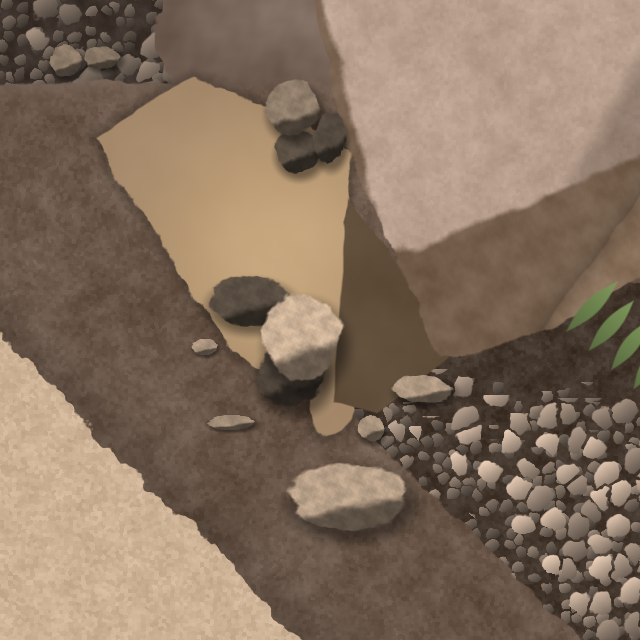
Reproduce this texture procedurally as a three.js fragment shader.

```glsl
// Muddy puddle between a large slanted boulder, a wet track, dry sand and gravel.
// Convex outlines roughened by layered sines form the large areas; cellular
// noise scatters pebbles and grain, and soft ellipses make the single stones.
varying vec2 vUv;

float hash(vec2 p) { return fract(sin(dot(p, vec2(127.1, 311.7))) * 43758.5); }

// Layered sines, about -1 to 1
float waves(vec2 p) {
  float sum = 0.0, amp = 0.5;
  for (int i = 0; i < 5; i++) {
    sum += amp * sin(p.x + 1.7 * sin(p.y));
    p = mat2(1.5, 1.1, -1.1, 1.5) * p + 1.3;
    amp *= 0.6;
  }
  return sum;
}

// Cellular noise: offset from the nearest centre, gap to the next, cell id
vec4 cells(vec2 p) {
  vec2 base = floor(p), offset = vec2(0.0);
  float near = 9.0, next = 9.0, id = 0.0;
  for (int j = -1; j <= 1; j++) for (int i = -1; i <= 1; i++) {
    vec2 cell = base + vec2(float(i), float(j));
    vec2 v = p - cell - 0.15 - 0.7 * vec2(hash(cell), hash(cell + 41.0));
    float d = length(v);
    if (d < near) { next = near; near = d; offset = v; id = hash(cell + 7.0); }
    else next = min(next, d);
  }
  return vec4(offset, next - near, id);
}

float side(vec2 p, vec2 a, vec2 b) {
  vec2 e = normalize(b - a), v = p - a;
  return e.x * v.y - e.y * v.x;
}

// Convex counter-clockwise outline, positive inside
float hexagon(vec2 p, vec2 a, vec2 b, vec2 c, vec2 d, vec2 e, vec2 f) {
  return min(min(min(side(p, a, b), side(p, b, c)), min(side(p, c, d), side(p, d, e))),
             min(side(p, e, f), side(p, f, a)));
}

float fill(float d) { return smoothstep(-0.002, 0.002, d); }

vec3 pebbles(vec3 ground, vec2 p, float scale, float density, float tone) {
  vec4 s = cells(p * scale + 0.15 * waves(p * scale * 2.0));
  float body = smoothstep(0.06, 0.14, s.z) * (1.0 - smoothstep(0.4, 0.48, length(s.xy)));
  vec3 tint = tone * (0.75 + 0.4 * fract(s.w * 17.0)) * vec3(1.0, 0.88, 0.78);
  return mix(ground, tint * (0.95 + 0.5 * s.y - 0.3 * s.x), body * step(s.w, density));
}

// Stone with a lit top, a dark lower side and a contact shadow
void stone(inout vec3 c, vec2 p, vec2 at, vec2 size, float tone) {
  vec2 v = (p - at) / size;
  float chip = 0.12 * waves(v * 2.5 + at * 40.0);
  float r = length(v) + chip;
  c *= 1.0 - 0.4 * (1.0 - smoothstep(0.8, 1.35, length(v + vec2(-0.1, 0.25))));
  float lit = smoothstep(-0.55, -0.25, v.y - 0.35 * v.x + chip);
  vec3 tint = tone * vec3(1.0, 0.87, 0.74) * mix(0.5, 1.0, lit);
  c = mix(c, tint * (1.0 + 0.1 * waves(p * 130.0)), 1.0 - smoothstep(0.94, 1.03, r));
}

void main() {
  vec2 p = vUv;
  float broad = waves(p * 14.0), rough = waves(p * 60.0 + 3.0);
  float grain = cells(p * 150.0).w - 0.5;
  vec2 q = p + 0.006 * vec2(broad, waves(p.yx * 19.0 + 5.0)) + 0.003 * rough;

  // Wet track and dry sand
  vec3 c = vec3(0.41, 0.335, 0.28) + 0.035 * broad + 0.03 * rough + 0.05 * grain;
  vec3 sand = vec3(0.80, 0.695, 0.585) + 0.025 * rough + 0.07 * grain;
  float dry = 0.48 - q.x - q.y + 0.018 * waves(p * 23.0);
  c = mix(c * (1.0 - 0.12 * smoothstep(-0.15, 0.0, dry)), sand, fill(dry));

  // Upper bank: grey wet silt and dark pebbles at the corner
  c = mix(c, vec3(0.46, 0.385, 0.34) + 0.06 * broad, smoothstep(0.82, 0.9, q.y));
  vec3 bank = pebbles(vec3(0.23, 0.19, 0.165) + 0.04 * rough, p, 46.0, 0.8, 0.38);
  bank = pebbles(bank, p + 3.0, 23.0, 0.3, 0.5);
  c = mix(c, bank, fill(min(q.y - 0.87, 0.27 - q.x + 0.04 * broad)));

  // Dark soil and gravel
  float soil = side(q, vec2(0.91, 0.0), vec2(0.54, 0.36));
  soil = min(-soil, 0.56 - q.y);
  vec3 gravel = vec3(0.26, 0.21, 0.175) + 0.04 * rough + 0.05 * grain;
  float density = 1.0 - smoothstep(0.30, 0.44, p.y);
  gravel = pebbles(gravel, p, 46.0, 0.7 * density, 0.48);
  gravel = pebbles(gravel, p + 5.0, 24.0, 0.75 * density * smoothstep(0.0, 0.06, soil), 0.7);
  c = mix(c, gravel, fill(soil));

  // Silty water, then the part shaded by the boulder
  float pool = hexagon(q, vec2(0.15, 0.785), vec2(0.265, 0.6), vec2(0.36, 0.45),
    vec2(0.53, 0.36), vec2(0.55, 0.77), vec2(0.3, 0.885));
  pool = max(pool, 0.035 - length((q - vec2(0.515, 0.365)) * vec2(1.0, 0.8)));
  vec3 water = mix(vec3(0.64, 0.53, 0.41), vec3(0.77, 0.645, 0.485),
    1.0 - smoothstep(0.03, 0.3, length(p - vec2(0.43, 0.61))));
  c = mix(c * (1.0 - 0.2 * smoothstep(-0.02, 0.0, pool)), water + 0.012 * broad, fill(pool));
  float shade = hexagon(p + 0.003 * broad, vec2(0.545, 0.69), vec2(0.53, 0.5), vec2(0.52, 0.37),
    vec2(0.59, 0.355), vec2(0.7, 0.44), vec2(0.6, 0.62));
  c = mix(c, vec3(0.37, 0.30, 0.225) + 0.02 * broad, fill(shade));

  // Boulder: shaded underside, crease, pale upper face
  float boulder = hexagon(q, vec2(0.485, 1.05), vec2(0.534, 0.8), vec2(0.684, 0.44),
    vec2(0.86, 0.485), vec2(1.05, 0.6), vec2(1.05, 1.05));
  float crease = side(q, vec2(0.88, 0.53), vec2(1.0, 0.69));
  vec3 under = vec3(0.46, 0.375, 0.30) + 0.03 * broad + 0.03 * rough;
  under *= 1.0 + 0.12 * fill(-crease) - 0.18 * exp(-abs(crease) * 70.0);
  float face = hexagon(q, vec2(0.495, 1.05), vec2(0.553, 0.8), vec2(0.605, 0.61),
    vec2(0.65, 0.61), vec2(1.05, 0.77), vec2(1.05, 1.05));
  vec3 top = vec3(0.725, 0.625, 0.555) + 0.025 * broad + 0.025 * rough + 0.03 * grain;
  top *= 1.0 - 0.2 * smoothstep(-0.01, 0.03, -side(q, vec2(0.88, 0.72), vec2(1.0, 0.93)));
  c = mix(c, mix(under, top, smoothstep(-0.004, 0.008, face)), fill(boulder));

  // Single stones
  stone(c, p, vec2(0.465, 0.765), vec2(0.036, 0.035), 0.36);
  stone(c, p, vec2(0.458, 0.832), vec2(0.042, 0.042), 0.56);
  stone(c, p, vec2(0.515, 0.785), vec2(0.025, 0.04), 0.33);
  stone(c, p, vec2(0.388, 0.53), vec2(0.064, 0.04), 0.35);
  stone(c, p, vec2(0.455, 0.415), vec2(0.055, 0.05), 0.32);
  stone(c, p, vec2(0.472, 0.475), vec2(0.061, 0.066), 0.80);
  stone(c, p, vec2(0.542, 0.225), vec2(0.092, 0.055), 0.72);
  stone(c, p, vec2(0.66, 0.392), vec2(0.046, 0.022), 0.68);
  stone(c, p, vec2(0.58, 0.33), vec2(0.021, 0.02), 0.66);
  stone(c, p, vec2(0.36, 0.34), vec2(0.036, 0.012), 0.62);
  stone(c, p, vec2(0.32, 0.458), vec2(0.02, 0.013), 0.66);
  stone(c, p, vec2(0.102, 0.905), vec2(0.025, 0.024), 0.55);
  stone(c, p, vec2(0.16, 0.91), vec2(0.029, 0.018), 0.52);

  // Leaves at the right edge
  for (int i = 0; i < 4; i++) {
    vec2 root = vec2(0.965, 0.56) + float(i) * vec2(0.025, -0.03);
    vec2 leaf = vec2(-0.08, -0.078) + float(i) * vec2(0.01, 0.0), v = p - root;
    float t = clamp(dot(v, leaf) / dot(leaf, leaf), 0.0, 1.0);
    float d = 0.012 * sin(3.14 * t) - length(v - leaf * t);
    c = mix(c, vec3(0.43, 0.52, 0.31) * (1.15 - 0.35 * t), fill(d));
  }
  gl_FragColor = vec4(c, 1.0);
}
```
